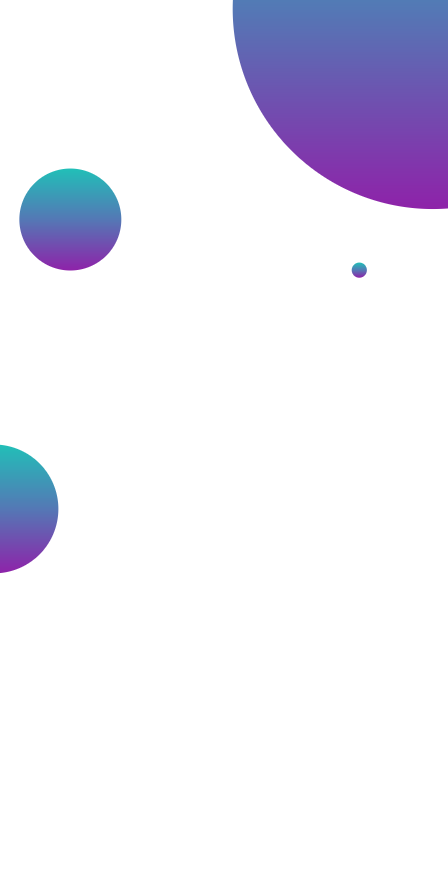
This background is drawn by a WebGL 1 fragment shader. Its source:

```glsl
precision highp float;
// Four discs with a vertical teal-to-purple gradient on a plain white ground.

uniform vec2 u_resolution;

const vec3 GROUND = vec3(1.0);
const vec3 TEAL   = vec3(0.13, 0.75, 0.72);
const vec3 BLUE   = vec3(0.33, 0.47, 0.71);
const vec3 PURPLE = vec3(0.557, 0.135, 0.663);

// Canvas height in units; the width is 1 on a 1:2 canvas.
const float CANVAS_HEIGHT = 2.0;

// Discs: centre x, centre y, radius.
const vec3 CORNER_DISC = vec3(0.966, 1.980, 0.4466);
const vec3 UPPER_DISC  = vec3(0.157, 1.510, 0.1138);
const vec3 DOT_DISC    = vec3(0.802, 1.397, 0.0169);
const vec3 EDGE_DISC   = vec3(-0.0135, 0.864, 0.1438);

// Gradient colour from the bottom (0) to the top (1) of a disc.
vec3 discGradient(float height) {
  vec3 lower = mix(PURPLE, BLUE, clamp(height * 2.0, 0.0, 1.0));
  return mix(lower, TEAL, clamp(height * 2.0 - 1.0, 0.0, 1.0));
}

// Lays one smooth-edged disc over the colour below it.
vec3 paintDisc(vec3 below, vec2 p, vec3 disc, float pixel) {
  vec2 offset = p - disc.xy;
  float edgeDistance = length(offset) - disc.z;
  float coverage = clamp(0.5 - edgeDistance / pixel, 0.0, 1.0);
  float height = 0.5 + 0.5 * offset.y / disc.z;
  return mix(below, discGradient(height), coverage);
}

void main() {
  float pixel = CANVAS_HEIGHT / u_resolution.y;
  vec2 p = gl_FragCoord.xy * pixel;

  vec3 color = GROUND;
  color = paintDisc(color, p, CORNER_DISC, pixel);
  color = paintDisc(color, p, UPPER_DISC, pixel);
  color = paintDisc(color, p, DOT_DISC, pixel);
  color = paintDisc(color, p, EDGE_DISC, pixel);

  gl_FragColor = vec4(color, 1.0);
}
```
